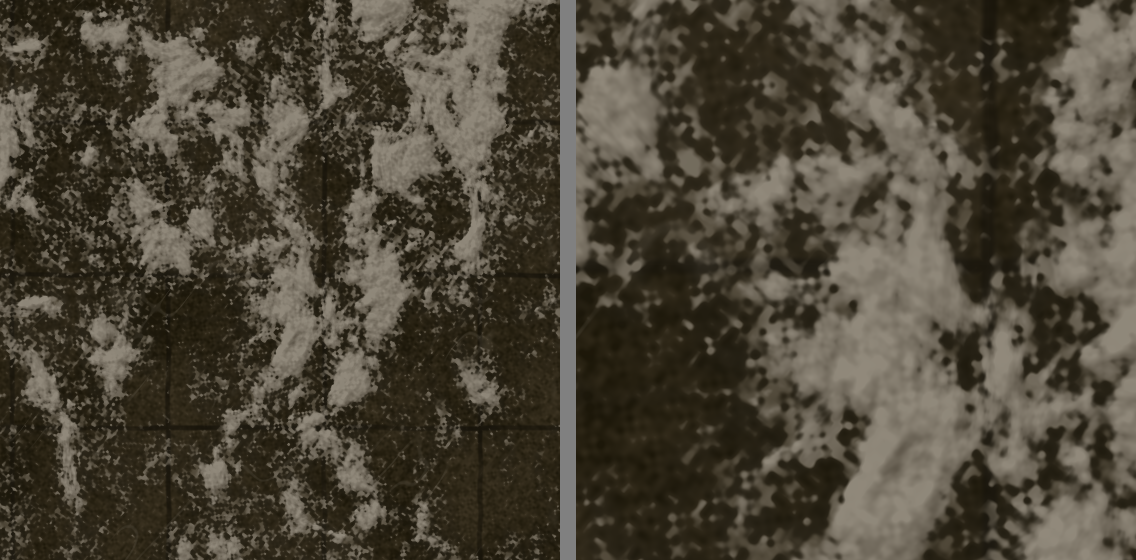
Left, the full canvas; right, a detail of the centre.
Write a three.js fragment shader that draws this texture.

```glsl
// Dark paving slabs with joints, under streaks of clumped and powdery snow.
varying vec2 vUv;

const vec3 SLAB_DARK = vec3(0.112, 0.092, 0.036);
const vec3 SLAB_LIGHT = vec3(0.212, 0.180, 0.115);
const vec3 JOINT_COLOR = vec3(0.080, 0.066, 0.032);
const vec3 POWDER_COLOR = vec3(0.47, 0.44, 0.385);
const vec3 SNOW_SHADE = vec3(0.34, 0.31, 0.26);
const vec3 SNOW_LIGHT = vec3(0.575, 0.545, 0.49);

const vec2 SLAB_SIZE = vec2(0.2785, 0.273);
const vec2 SLAB_OFFSET = vec2(0.022, 0.236);
const float JOINT_WIDTH = 0.0038;
const vec2 STREAK_SCALE = vec2(8.0, 2.4);
const vec2 CLUMP_SCALE = vec2(19.0, 13.0);
const float CRUMB_SCALE = 42.0;
const float CLUMP_LEVEL = 0.603;
const float CLUMP_EDGE = 0.026;
const vec2 POWDER_RANGE = vec2(0.35, 0.62);
const float GRAIN_SCALE = 215.0;
const vec2 LIGHT_STEP = vec2(-0.004, 0.007);
const mat2 TURN = mat2(0.8, 0.6, -0.6, 0.8);

float hash(vec2 p) {
  return fract(sin(dot(p, vec2(127.1, 311.7))) * 43758.5453);
}

float noise(vec2 p) {
  vec2 i = floor(p);
  vec2 f = fract(p);
  f = f * f * (3.0 - 2.0 * f);
  float low = mix(hash(i), hash(i + vec2(1.0, 0.0)), f.x);
  float high = mix(hash(i + vec2(0.0, 1.0)), hash(i + vec2(1.0, 1.0)), f.x);
  return mix(low, high, f.y);
}

float fbm(vec2 p) {
  float sum = 0.0;
  float weight = 0.5;
  for (int i = 0; i < 4; i++) {
    sum += weight * noise(p);
    p = TURN * p * 2.05 + 17.3;
    weight *= 0.5;
  }
  return sum / 0.9375;
}

// Snow depth: tall streaks broken into lumps and crumbs, thicker at the top.
float snowDepth(vec2 p) {
  vec2 warp = vec2(noise(p * 11.0 + 3.1), noise(p * 11.0 + 41.7)) - 0.5;
  vec2 q = p + 0.05 * warp;
  float streak = fbm(q * STREAK_SCALE + 5.2) - 0.5;
  float clump = fbm(q * CLUMP_SCALE + 23.9) - 0.5;
  float crumb = fbm(TURN * q * CRUMB_SCALE + 51.3) - 0.5;
  return 0.5 + 0.50 * streak + 0.43 * clump + 0.22 * crumb + 0.05 * (p.y - 0.5);
}

// Joint strength, with slightly wavering and worn edges.
float joints(vec2 p) {
  p += 0.004 * (vec2(noise(p * 24.0), noise(p * 24.0 + 9.0)) - 0.5);
  vec2 cell = fract((p - SLAB_OFFSET) / SLAB_SIZE + 0.5) - 0.5;
  vec2 gap = abs(cell) * SLAB_SIZE;
  float d = min(gap.x, gap.y);
  float wear = 0.4 + 0.6 * noise(p * 30.0 + 2.0);
  return wear * (1.0 - smoothstep(JOINT_WIDTH * 0.5, JOINT_WIDTH * 1.7, d));
}

// Short slanted scuffs, shown only in scattered patches.
float scuffs(vec2 p) {
  float ridge = abs(noise(TURN * p * vec2(32.0, 14.0) + 61.0) - 0.5);
  float patchMask = smoothstep(0.55, 0.8, noise(p * 13.0 + 88.0));
  return patchMask * (1.0 - smoothstep(0.01, 0.06, ridge));
}

vec3 slabColor(vec2 p, float grain) {
  float slab = hash(floor((p - SLAB_OFFSET) / SLAB_SIZE) + 4.0);
  float stain = fbm(p * 7.0 + 70.0);
  float tone = 0.62 + 0.2 * (slab - 0.5) + 1.1 * (stain - 0.5) + 1.3 * (grain - 0.5);
  vec3 color = mix(SLAB_DARK, SLAB_LIGHT, clamp(tone, 0.0, 1.15));
  return mix(color, JOINT_COLOR, 0.85 * joints(p));
}

void main() {
  vec2 p = vUv;
  float depth = snowDepth(p);
  float relief = depth - snowDepth(p + LIGHT_STEP);
  vec2 g = TURN * p * GRAIN_SCALE;
  float fine = noise(g);
  float grain = 0.6 * fine + 0.4 * noise(TURN * g * 0.53 + 31.0);

  vec3 color = slabColor(p, grain);
  color = mix(color, POWDER_COLOR, 0.2 * scuffs(p));

  // Powder: grains of uneven brightness, denser near clumps, dark gaps between.
  float powder = smoothstep(POWDER_RANGE.x, POWDER_RANGE.y, depth);
  float threshold = mix(0.84, 0.42, powder);
  float grains = smoothstep(threshold - 0.08, threshold + 0.24, grain);
  float glint = mix(0.4, 1.0, smoothstep(0.2, 0.8, noise(g * 0.41 + 77.0)));
  color *= 1.0 - 0.22 * powder * (1.0 - grains);
  color = mix(color, POWDER_COLOR, 0.13 * powder * powder);
  color = mix(color, POWDER_COLOR, 0.92 * grains * glint);

  // Clumps: lumpy snow with a ragged, grainy rim and lit relief.
  float rim = depth + 0.07 * (grain - 0.5);
  float clump = smoothstep(CLUMP_LEVEL - CLUMP_EDGE, CLUMP_LEVEL + CLUMP_EDGE, rim);
  float body = smoothstep(CLUMP_LEVEL - 0.03, CLUMP_LEVEL + 0.09, depth);
  float light = 0.36 + 0.48 * body + 5.0 * relief + 0.35 * (fine - 0.5);
  vec3 snow = mix(SNOW_SHADE, SNOW_LIGHT, clamp(light, 0.0, 1.0));
  color = mix(color, snow, 0.95 * clump);

  gl_FragColor = vec4(color, 1.0);
}
```
